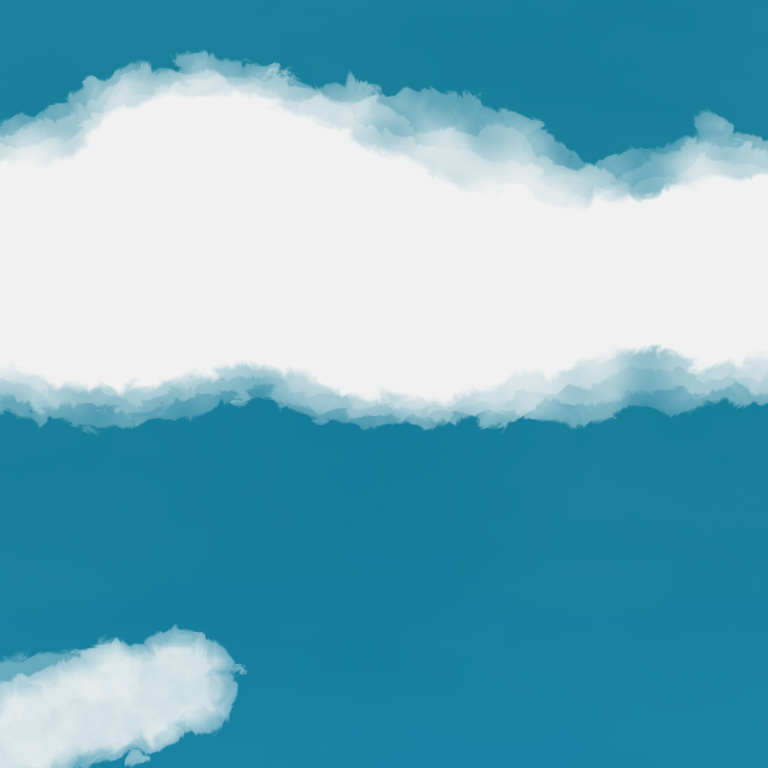
Reproduce this texture procedurally as a Shadertoy shader.

```glsl
// Draws a broad white cloud bank and a small cloud with ragged, misty rims on a teal sky.
#define SKY vec3(0.10, 0.50, 0.61)
#define CLOUD vec3(0.945)
#define RAGGED 0.042      // how far noise pushes the cloud edges
#define RIM_SOFT 0.007    // softness of a misty edge
#define CORE_SOFT 0.012   // softness of the solid white edge
#define PUFF_FREQ 17.0    // puffs across the canvas
#define MIST 0.46         // opacity of one misty layer
#define MIST_LAYERS 3
#define KNOTS 13

vec2 hashGradient(vec2 cell) {
    vec3 h = fract(cell.xyx * vec3(0.1031, 0.1030, 0.0973));
    h += dot(h, h.yzx + 33.33);
    float angle = 6.2832 * fract((h.x + h.y) * h.z);
    return vec2(cos(angle), sin(angle));
}

float gradientNoise(vec2 p) {
    vec2 i = floor(p), f = fract(p);
    vec2 u = f * f * f * (f * (f * 6.0 - 15.0) + 10.0);
    vec2 e = vec2(0.0, 1.0);
    float a = dot(hashGradient(i), f);
    float b = dot(hashGradient(i + e.yx), f - e.yx);
    float c = dot(hashGradient(i + e.xy), f - e.xy);
    float d = dot(hashGradient(i + e.yy), f - e.yy);
    return mix(mix(a, b, u.x), mix(c, d, u.x), u.y);
}

float fbm(vec2 p) {
    float sum = 0.0, amplitude = 0.6;
    for (int i = 0; i < 5; i++) {
        sum += amplitude * gradientNoise(p);
        p = mat2(0.8, 0.6, -0.6, 0.8) * p * 2.03 + 7.3;
        amplitude *= 0.55;
    }
    return sum;
}

// Crinkled edge offset: fractal noise bent by a second noise
float puffs(vec2 p, float seed) {
    vec2 q = p * PUFF_FREQ + seed * 19.7;
    vec2 bend = vec2(gradientNoise(q * 1.7), gradientNoise(q * 1.7 + 41.0));
    return RAGGED * fbm(q + 0.45 * bend);
}

// Smooth height curve through evenly spaced knots
float profile(float knots[KNOTS], float x) {
    float s = clamp(x, 0.0, 0.9999) * float(KNOTS - 1);
    int i = int(s);
    float t = fract(s);
    float a = knots[max(i - 1, 0)], b = knots[i];
    float c = knots[i + 1], d = knots[min(i + 2, KNOTS - 1)];
    return b + 0.5 * t * (c - a + t * (2.0 * a - 5.0 * b + 4.0 * c - d
             + t * (3.0 * (b - c) + d - a)));
}

float capsule(vec2 p, vec2 a, vec2 b, float radius) {
    vec2 ab = b - a;
    return length(p - a - ab * clamp(dot(p - a, ab) / dot(ab, ab), 0.0, 1.0)) - radius;
}

float bump(float x, float center, float width) {
    float t = (x - center) / width;
    return exp(-t * t);
}

vec3 skyColor(vec2 p) {
    float drift = fbm(p * vec2(2.2, 4.5) + 3.0);
    vec3 color = SKY + vec3(0.018, 0.014, 0.006) * drift;
    color += vec3(-0.02, -0.015, -0.005) * bump(length(p - vec2(0.5, 0.4)), 0.0, 0.25);
    return color + vec3(-0.005, 0.012, 0.03) * (1.0 - smoothstep(0.0, 0.35, p.y));
}

vec3 addBank(vec3 color, vec2 p) {
    float rimTop = profile(float[KNOTS](0.850, 0.874, 0.919, 0.922, 0.919, 0.902,
        0.889, 0.876, 0.859, 0.798, 0.805, 0.844, 0.824), p.x);
    float coreTop = profile(float[KNOTS](0.789, 0.805, 0.863, 0.883, 0.876, 0.850,
        0.807, 0.776, 0.755, 0.742, 0.753, 0.766, 0.781), p.x);
    float coreBase = profile(float[KNOTS](0.512, 0.499, 0.492, 0.503, 0.521, 0.499,
        0.474, 0.477, 0.499, 0.521, 0.542, 0.518, 0.529), p.x);
    float rimBase = profile(float[KNOTS](0.460, 0.447, 0.440, 0.460, 0.469, 0.456,
        0.443, 0.447, 0.443, 0.440, 0.464, 0.464, 0.475), p.x);

    // Thinner mist leaves the rim tinted by the sky
    float under = 1.0 - step(0.65, p.y);
    float thin = 0.4 * bump(p.x, 0.86, 0.05)
               + 0.28 * under * smoothstep(0.05, 0.1, p.x) * (1.0 - smoothstep(0.45, 0.6, p.x));
    for (int i = 0; i < MIST_LAYERS; i++) {
        float f = float(i) / float(MIST_LAYERS);
        float depth = min(mix(rimTop, coreTop, f) - p.y, p.y - mix(rimBase, coreBase, f));
        float d = depth + puffs(p, float(i) + 1.0);
        float density = MIST * (1.0 - thin) * (1.0 + 0.8 * gradientNoise(p * 14.0 + f * 30.0));
        density *= mix(0.75, 1.1, smoothstep(0.0, 0.04, d));
        color = mix(color, CLOUD, density * smoothstep(0.0, RIM_SOFT, d));
    }
    float core = min(coreTop - p.y, p.y - coreBase) + 0.8 * puffs(p, 6.0);
    return mix(color, CLOUD, smoothstep(-0.3 * CORE_SOFT, CORE_SOFT, core));
}

vec3 addSmallCloud(vec3 color, vec2 p) {
    // Thin veil behind the upper left
    float veil = puffs(p, 8.0) - capsule(p, vec2(-0.02, 0.10), vec2(0.14, 0.125), 0.045);
    color = mix(color, CLOUD, 0.36 * smoothstep(0.0, 0.014, veil));
    // Bright body, denser toward its middle
    float shape = capsule(p, vec2(-0.02, 0.025), vec2(0.23, 0.108), 0.079);
    float body = puffs(p, 9.0) - shape;
    float density = mix(0.42, 0.86, smoothstep(0.0, 0.04, body)) + 0.18 * fbm(p * 13.0);
    return mix(color, CLOUD, clamp(density, 0.0, 1.0) * smoothstep(0.0, RIM_SOFT, body));
}

void mainImage(out vec4 fragColor, in vec2 fragCoord) {
    vec2 p = fragCoord / iResolution.xy;
    vec3 color = addBank(skyColor(p), p);
    fragColor = vec4(addSmallCloud(color, p), 1.0);
}
```
